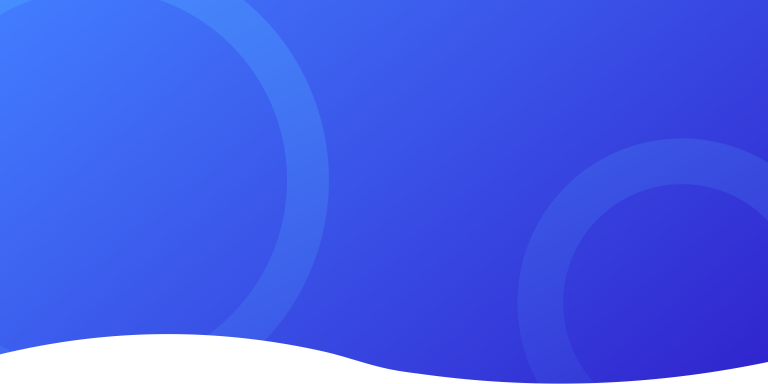
This background is drawn by a WebGL 1 fragment shader. Its source:

```glsl
precision highp float;

uniform vec2 u_resolution;

#define SKY_LIGHT vec3(0.260, 0.490, 1.000)
#define SKY_DARK vec3(0.188, 0.140, 0.805)
#define RING_TINT vec3(0.310, 0.670, 1.000)
#define WAVE_COLOR vec3(1.0)
#define SLOPE vec2(1.0, -1.2)
#define RING_FADE 0.3

// Coverage of a shape from its signed distance, one pixel wide
float fill(float dist) {
  return clamp(0.5 - dist * u_resolution.y, 0.0, 1.0);
}

// Translucent ring whose opacity fades towards its lower side
vec3 addRing(vec3 base, vec2 p, vec2 center, float radius, float width, float opacity) {
  vec2 q = p - center;
  float band = fill(abs(length(q) - radius) - 0.5 * width);
  float height = clamp(0.5 + 0.5 * q.y / (radius + 0.5 * width), 0.0, 1.0);
  return mix(base, RING_TINT, band * opacity * mix(RING_FADE, 1.0, height));
}

// Height of the wave: a hill blended into a shallow bowl
float waveHeight(float x) {
  float fromCrest = x - 0.4375;
  float fromTrough = x - 1.458;
  float hill = 0.130 - 0.276 * fromCrest * fromCrest;
  float bowl = 0.001 + 0.192 * fromTrough * fromTrough;
  return mix(hill, bowl, smoothstep(0.84, 1.10, x));
}

void main() {
  // Canvas height is one unit
  vec2 p = gl_FragCoord.xy / u_resolution.y;
  float aspect = u_resolution.x / u_resolution.y;

  // Diagonal gradient from the top left to the bottom right corner
  float span = dot(vec2(aspect, -1.0), SLOPE);
  float t = dot(p - vec2(0.0, 1.0), SLOPE) / span;
  vec3 color = mix(SKY_LIGHT, SKY_DARK, clamp(t, 0.0, 1.0));

  // Large ring on the left, small ring on the right
  color = addRing(color, p, vec2(0.250, 0.531), 0.552, 0.109, 0.38);
  color = addRing(color, p, vec2(1.776, 0.211), 0.369, 0.119, 0.18);

  // Wave along the bottom, distance corrected by its slope
  float step = 0.002;
  float rise = (waveHeight(p.x + step) - waveHeight(p.x - step)) / (2.0 * step);
  float waveDist = (p.y - waveHeight(p.x)) / sqrt(1.0 + rise * rise);
  color = mix(color, WAVE_COLOR, fill(waveDist));

  gl_FragColor = vec4(color, 1.0);
}
```
